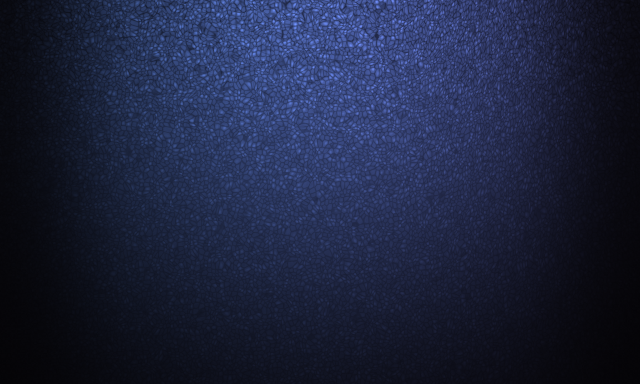
Write a Shadertoy shader that draws this texture.

```glsl
// Dark blue pebbled leather lit by a soft glow from the top centre.
#define GLOW_CENTER vec2(0.01, 0.98)
#define GLOW_LEVEL 0.55
#define GLOW_FALLOFF 1.85
#define GLOW_TAIL 0.40
#define SIDE_SHADE 0.62
#define PEBBLES 92.0
#define WRINKLES 40.0
#define CREASE_DEPTH 0.36
#define GLINT 0.50
#define LEATHER_TINT vec3(0.43, 0.57, 1.0)
#define SHADOW_TINT vec3(0.017, 0.013, 0.022)

float hash(vec2 p) {
    return fract(sin(dot(p, vec2(127.1, 311.7))) * 43758.5453);
}

vec2 hash2(vec2 p) {
    return vec2(hash(p), hash(p + 57.3));
}

float valueNoise(vec2 p) {
    vec2 cell = floor(p), f = fract(p);
    f = f * f * (3.0 - 2.0 * f);
    float low = mix(hash(cell), hash(cell + vec2(1, 0)), f.x);
    float high = mix(hash(cell + vec2(0, 1)), hash(cell + vec2(1, 1)), f.x);
    return mix(low, high, f.y);
}

// x: distance to the crease between pebbles, y: distance to the pebble
// centre, z: random value of the pebble.
vec3 pebbles(vec2 p) {
    vec2 cell = floor(p), f = fract(p);
    float nearest = 8.0, second = 8.0, id = 0.0;
    for (int j = -1; j <= 1; j++)
    for (int i = -1; i <= 1; i++) {
        vec2 offset = vec2(i, j);
        float d = length(offset + hash2(cell + offset) - f);
        if (d < nearest) {
            second = nearest;
            nearest = d;
            id = hash(cell + offset + 19.7);
        } else {
            second = min(second, d);
        }
    }
    return vec3(second - nearest, nearest, id);
}

// Brightness of the smooth glow, without grain.
float glow(vec2 p) {
    vec2 q = (p - GLOW_CENTER) * vec2(1.0, 0.91);
    float d2 = dot(q, q);
    float light = GLOW_LEVEL * exp(-GLOW_FALLOFF * d2 - GLOW_TAIL * d2 * d2);
    return light * (1.0 - SIDE_SHADE * smoothstep(0.48, 0.84, abs(p.x)));
}

// Leather relief as a light multiplier averaging about one.
float grain(vec2 p) {
    // The hide stretches diagonally toward the right.
    float stretch = smoothstep(0.15, 0.8, p.x);
    vec2 q = p + vec2(p.y, -p.x) * 0.25 * stretch;
    q.y *= 1.0 - 0.25 * stretch;
    vec2 warp = vec2(valueNoise(q * 34.0), valueNoise(q * 34.0 + 41.0)) - 0.5;
    q += warp * 0.014;

    vec3 fine = pebbles(q * PEBBLES);
    vec3 broad = pebbles(q * WRINKLES + 13.0);
    float crease = 1.0 - smoothstep(0.0, 0.40, fine.x);
    float wrinkle = 1.0 - smoothstep(0.0, 0.16, broad.x);
    float glint = smoothstep(0.45, 0.05, fine.y) * smoothstep(0.45, 1.0, fine.z);

    // Relief is strongest where the light grazes the top.
    float relief = mix(0.65, 1.1, smoothstep(0.35, 1.0, p.y));
    float wrinkleDepth = 0.25 * smoothstep(0.5, 1.0, p.y);
    float shade = 0.07 - CREASE_DEPTH * (crease - 0.32);
    shade += GLINT * (glint - 0.16) + 0.16 * (fine.z - 0.5);
    shade += 0.12 * (valueNoise(q * 170.0) - 0.5);
    shade -= wrinkleDepth * (wrinkle - 0.2);
    return 1.0 + relief * shade;
}

void mainImage(out vec4 fragColor, in vec2 fragCoord) {
    vec2 p = (fragCoord - vec2(0.5 * iResolution.x, 0.0)) / iResolution.y;

    // Average the fine relief over each pixel.
    float relief = 0.0;
    for (int j = 0; j < 2; j++)
    for (int i = 0; i < 2; i++) {
        vec2 offset = (vec2(i, j) - 0.5) * 0.5;
        relief += 0.25 * grain(p + offset / iResolution.y);
    }

    // Cooler on the left, slightly violet on the right.
    vec3 tint = LEATHER_TINT + vec3(0.05, -0.035, 0.0) * clamp(p.x, -0.7, 0.8);
    vec3 color = SHADOW_TINT + tint * glow(p) * relief;
    color += (hash(floor(p * 308.0)) - 0.5) * 0.006;
    fragColor = vec4(clamp(color, 0.0, 1.0), 1.0);
}
```
